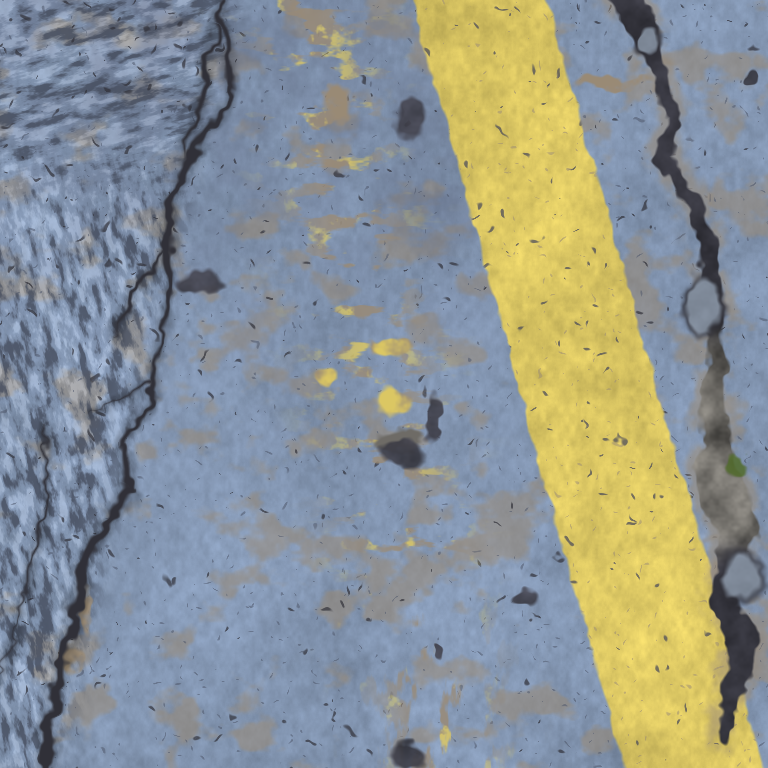
This texture is drawn by a three.js fragment shader. Its source:

```glsl
// Weathered blue asphalt with a slanted yellow stripe, long cracks and chipped flakes.
// Cracks are tapered polylines bent by noise; grain and flecks come from
// stretched value noise and hashed cells, layered from the ground upward.
varying vec2 vUv;

const vec3 BLUE = vec3(.52, .595, .705);
const vec3 SLATE = vec3(.37, .41, .5);
const vec3 DARK = vec3(.19, .19, .22);
const vec3 YELLOW = vec3(.86, .78, .39);
const vec3 TAN = vec3(.6, .54, .46);
const vec3 RUBBLE = vec3(.43, .42, .4);
const vec3 MOSS = vec3(.32, .42, .17);
const float SOFT = .0025;

// Crack paths: x, y, half width; zero width lifts the pen
const vec3 LEFT[12] = vec3[12](
vec3(.286,1.,.003), vec3(.302,.883,.004), vec3(.234,.772,.005),
vec3(.217,.7,.006), vec3(.222,.642,.005), vec3(.207,.545,.002), vec3(.202,.492,.004),
vec3(.16,.421,.003), vec3(.172,.368,.004), vec3(.117,.284,.006), vec3(.082,.154,.005),
vec3(.055,-.01,.006));
const vec3 BRANCHES[12] = vec3[12](
vec3(.286,.97,.002), vec3(.267,.896,.004), vec3(.247,.818,.002), vec3(.234,.772,0.),
vec3(.215,.675,.002), vec3(.17,.61,.004), vec3(.146,.564,0.),
vec3(.2,.5,.002), vec3(.12,.46,0.),
vec3(.06,.44,.001), vec3(.059,.323,.002), vec3(0.,.115,0.));
const vec3 RIGHT[12] = vec3[12](
vec3(.815,1.01,.026), vec3(.862,.902,.01), vec3(.877,.85,.008),
vec3(.865,.79,.012), vec3(.902,.733,.01), vec3(.921,.68,.015), vec3(.93,.557,.008),
vec3(.936,.362,.03), vec3(.962,.31,.028), vec3(.942,.225,.018),
vec3(.968,.165,.019), vec3(.94,.045,.007));
// Chips: centre, radii
const vec4 PITS[8] = vec4[8](
vec4(.523,.407,.03,.017), vec4(.563,.455,.01,.035), vec4(.534,.845,.022,.026),
vec4(.262,.633,.03,.014), vec4(.535,.017,.022,.018), vec4(.977,.905,.008,.008),
vec4(.573,.15,.008,.009), vec4(.684,.218,.018,.009));
const vec4 FLAKES[7] = vec4[7](
vec4(.436,.87,.022,.025), vec4(.512,.477,.022,.018), vec4(.51,.545,.028,.012),
vec4(.42,.512,.02,.015), vec4(.8,.892,.05,.01), vec4(.109,.208,.01,.03),
vec4(.09,.14,.016,.02));
const vec4 STONES[3] = vec4[3](
vec4(.915,.6,.02,.036), vec4(.967,.25,.028,.028), vec4(.845,.942,.015,.015));

float hash(vec2 p) { return fract(sin(dot(p, vec2(127.1, 311.7))) * 43758.5); }
float noise(vec2 p) {
  vec2 i = floor(p), f = fract(p), e = vec2(1, 0);
  f *= f * (3. - 2. * f);
  return mix(mix(hash(i), hash(i + e), f.x), mix(hash(i + e.yx), hash(i + e.xx), f.x), f.y);
}
float fbm(vec2 p) {
  float sum = 0., amp = .53;
  for (int i = 0; i < 4; i++) { sum += amp * noise(p); p = p * 2.03 + 17.; amp *= .5; }
  return sum;
}
vec2 turn(vec2 p, float a) { return mat2(cos(a), -sin(a), sin(a), cos(a)) * p; }

// Randomly turned oval flecks, one per occupied cell
float flecks(vec2 p, float density) {
  float m = 0.;
  for (int k = 0; k < 9; k++) {
    vec2 c = floor(p) + vec2(k % 3, k / 3) - 1.;
    vec2 d = turn(p - c - vec2(hash(c), hash(c + 9.)), 6.28 * hash(c + 3.));
    float size = mix(.1, .4, hash(c + 21.));
    float oval = 1. - smoothstep(size * .4, size, length(d * vec2(1, 2.4)));
    m = max(m, step(hash(c + 33.), density) * oval);
  }
  return m;
}
float crack(vec2 p, vec3 path[12]) {
  float d = 1.;
  for (int i = 0; i < 11; i++) {
    vec3 a = path[i], b = path[i + 1];
    vec2 ab = b.xy - a.xy;
    float t = clamp(dot(p - a.xy, ab) / dot(ab, ab), 0., 1.);
    if (a.z > 0.) d = min(d, length(p - a.xy - ab * t) - mix(a.z, b.z, t));
  }
  return d;
}
float chip(vec2 p, vec4 c) { return smoothstep(1.15, .75, length((p - c.xy) / c.zw)); }

void main() {
  vec2 p = vUv;
  vec2 q = p + .014 * (vec2(noise(p * 38.), noise(p * 38. + 50.)) - .5);
  q += .008 * (vec2(noise(p * 110.), noise(p * 110. + 70.)) - .5);
  float broad = fbm(p * 7.), mid = fbm(p * 30.), grit = fbm(p * vec2(130, 90));
  float tone = .18 * (broad + mid + grit - 1.5);

  // Blue ground, rougher and darker left of the long crack
  float rough = smoothstep(.05, -.04, p.x - .06 - .235 * p.y);
  vec2 g = turn(p, .25);
  float grain = mix(fbm(g * vec2(110, 42)), fbm(g * vec2(40, 110)), smoothstep(.68, .88, p.y));
  vec3 col = BLUE * (1. + tone);
  col = mix(col, TAN, .55 * smoothstep(.56, .72, fbm(p * vec2(18, 24))));
  float shade = exp(-3.5 * length(p - vec2(.16, 1))) + .5 * exp(-9. * length(p - vec2(.58, .76)));
  col = mix(col, SLATE, shade * smoothstep(.25, .75, mid) * .85);
  col = mix(col, SLATE * .72, rough * .8 * smoothstep(.5, .72, grain));
  col += rough * .12 * smoothstep(.48, .3, grain);
  col = mix(col, DARK, .7 * flecks(q * 46., .1 + .16 * rough + .15 * shade));
  col = mix(col, SLATE * .85, .55 * flecks(q * 85., .22));

  // Worn paint along the middle
  float band = exp(-pow(abs(p.x - .58 + .18 * p.y) / .075, 2.));
  float worn = mix(fbm(p * vec2(52, 20)), fbm(p * vec2(24, 52)), smoothstep(.15, .3, p.y));
  vec3 paint = mix(TAN, YELLOW, smoothstep(.5, .65, fbm(p * 45.)));
  col = mix(col, paint, band * .85 * smoothstep(.56, .68, worn));
  float gold = step(.38, p.y) * step(p.y, .7) * smoothstep(.38, .72, mid);
  for (int i = 0; i < 7; i++)
    col = mix(col, mix(TAN, YELLOW, gold), chip(q, FLAKES[i]) * smoothstep(.17, .47, mid));
  col = mix(col, RUBBLE, chip(q, vec4(.522, .422, .034, .015)));

  // Yellow stripe
  float x = mix(p.x, q.x, .5), inside = min(x - .8125 + .276 * p.y, .995 - .283 * p.y - x);
  vec3 stripe = mix(YELLOW * (1. + tone), DARK * 1.6, .75 * flecks(q * 50., .2));
  stripe = mix(stripe, TAN, .5 * flecks(q * 80., .25));
  col = mix(col, stripe, smoothstep(-SOFT, SOFT, inside));

  // Pits and cracks
  for (int i = 0; i < 8; i++) col = mix(col, DARK * (.7 + mid), .9 * chip(q, PITS[i]));
  float thin = min(crack(q, LEFT), crack(q, BRANCHES)), wide = crack(q, RIGHT);
  col *= 1. - .22 * smoothstep(.012, 0., thin);
  col = mix(col, DARK, smoothstep(SOFT, -SOFT, thin));
  col = mix(col, TAN, .55 * smoothstep(.022, .004, wide) * smoothstep(.3, .6, mid));
  float filled = smoothstep(.6, .53, p.y) * smoothstep(.25, .31, p.y);
  vec3 gap = mix(DARK * (.6 + mid), RUBBLE * (.35 + 1.3 * mid), filled);
  col = mix(col, gap, smoothstep(SOFT, -SOFT, wide));

  // Loose stones with dark rims, and moss
  for (int i = 0; i < 3; i++) {
    col = mix(col, DARK, .8 * chip(q, STONES[i] + vec4(0, 0, .007, .007)));
    col = mix(col, mix(BLUE, RUBBLE, .4) * (.9 + .3 * mid), chip(q, STONES[i]));
  }
  col = mix(col, MOSS, .85 * chip(q, vec4(.961, .39, .014, .013)));
  gl_FragColor = vec4(col, 1);
}
```
